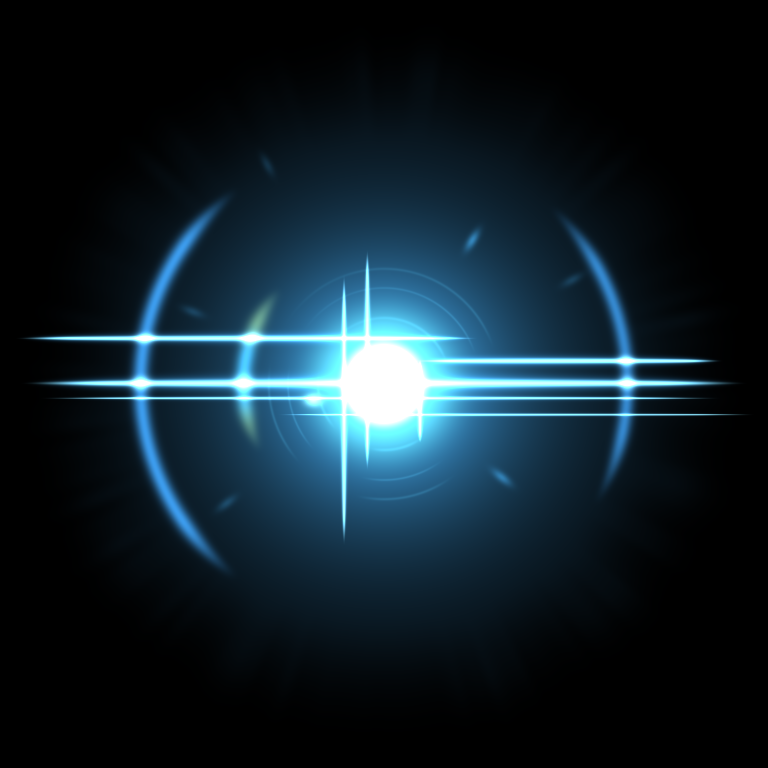
Reproduce this background procedurally as a Shadertoy shader.

```glsl
const float TAU = 6.2831853;

float hash(float n) {
    n = fract(n * 0.1031);
    n *= n + 33.33;
    return fract(n * (n + n));
}

// Value noise around the circle, seamless after "cells" steps
float angularNoise(float angle, float cells) {
    float x = fract(angle / TAU) * cells;
    float i = floor(x);
    return mix(hash(i), hash(mod(i + 1.0, cells)), smoothstep(0.0, 1.0, x - i));
}

float gauss(float d, float width) {
    return exp(-d * d / (width * width));
}

float angleGap(float a, float b) {
    return abs(mod(a - b + 0.5 * TAU, TAU) - 0.5 * TAU);
}

// Ring section that thins and fades toward both tips
float arc(vec2 polar, float radius, float width, float middle, float halfSpan) {
    float tip = smoothstep(halfSpan, halfSpan - 0.35, angleGap(polar.y, middle));
    return gauss(polar.x - radius, width * mix(0.6, 1.0, tip)) * tip;
}

// Tapered light streak along x
float streak(vec2 p, float halfLength, float width) {
    float t = clamp(abs(p.x) / halfLength, 0.0, 1.0);
    float taper = 1.0 - t * t;
    float w = max(width * sqrt(taper), 0.6 / iResolution.y);
    return gauss(p.y, w) * smoothstep(0.0, 0.45, taper);
}

void mainImage(out vec4 fragColor, in vec2 fragCoord) {
    vec2 p = (fragCoord - 0.5 * iResolution.xy) / min(iResolution.x, iResolution.y);
    float r = length(p);
    float angle = atan(p.y, p.x + 1e-6);
    vec2 polar = vec2(r, angle);

    // Wide blue glow with a faintly rayed rim
    float rays = angularNoise(angle, 150.0) * angularNoise(angle + 1.0, 47.0);
    float rim = 1.0 - smoothstep(0.31, 0.48, r - 0.03 * (rays - 0.25));
    float glow = 1.75 * exp(-8.0 * r) * rim;
    glow += 0.035 * rays * gauss(r - 0.405, 0.035);
    vec3 color = glow * vec3(0.27, 0.67, 0.95);

    // Cyan halo and white core
    float halo = r / 0.09;
    color += vec3(0.2, 0.42, 0.22) * exp(-halo * halo * halo * halo);
    color += 1.2 * smoothstep(0.064, 0.036, r);

    // Faint thin rings inside the glow
    float ringBreak = smoothstep(0.3, 0.8, angularNoise(angle, 9.0));
    color += vec3(0.04, 0.09, 0.1) * ringBreak
        * (gauss(r - 0.15, 0.0018) + gauss(r - 0.125, 0.0015) + gauss(r - 0.086, 0.002));

    // Large outer arcs and the small iridescent one
    float outer = arc(polar, 0.317, 0.0105, 3.14, 0.94)
        + 0.85 * arc(polar, 0.317, 0.0095, 0.15, 0.68);
    float inner = arc(polar, 0.183, 0.0105, 3.02, 0.64);
    float tint = smoothstep(0.12, 0.4, angleGap(angle, 3.07));
    color += outer * vec3(0.2, 0.52, 0.8);
    color += inner * mix(vec3(0.2, 0.55, 0.7), vec3(0.34, 0.42, 0.22), tint);

    // Horizontal streaks: center x, y, half length, width
    vec4 bars[5] = vec4[5](
        vec4(-0.179, 0.0595, 0.302, 0.0030),
        vec4(0.0, 0.001, 0.475, 0.0046),
        vec4(-0.005, -0.0185, 0.445, 0.0018),
        vec4(0.172, -0.040, 0.312, 0.0015),
        vec4(0.24, 0.030, 0.202, 0.0030));
    float light = 0.0;
    float bloom = 0.0;
    for (int i = 0; i < 5; i++) {
        vec2 q = p - bars[i].xy;
        float strength = smoothstep(0.001, 0.003, bars[i].w);
        light += streak(q, bars[i].z, bars[i].w) * mix(0.85, 1.15, strength);
        bloom += streak(q, bars[i].z, bars[i].w * 2.2) * strength;
    }

    // Vertical streaks: x, center y, half length
    vec3 posts[3] = vec3[3](
        vec3(-0.052, -0.034, 0.177),
        vec3(-0.0217, 0.031, 0.144),
        vec3(0.047, -0.022, 0.055));
    for (int i = 0; i < 3; i++) {
        vec2 q = p - posts[i].xy;
        light += 1.05 * streak(q.yx, posts[i].z, 0.0031);
    }
    color += light * vec3(0.58, 0.92, 1.0);

    // Streak bloom, flaring where arcs are crossed
    color += bloom * vec3(0.08, 0.25, 0.38);
    color += bloom * (outer + inner) * vec3(0.65, 0.75, 0.6);

    // Small bright spot beside the core
    vec2 spot = p - vec2(-0.092, -0.021);
    color += vec3(0.6, 0.8, 0.7) * gauss(length(spot * vec2(0.7, 1.0)), 0.0075);

    // Radial flecks: angle, radius, brightness
    vec3 flecks[6] = vec3[6](
        vec3(1.02, 0.220, 1.0), vec3(-0.67, 0.196, 0.8),
        vec3(3.79, 0.257, 0.45), vec3(2.78, 0.266, 0.4),
        vec3(2.06, 0.323, 0.35), vec3(0.505, 0.280, 0.4));
    for (int i = 0; i < 6; i++) {
        vec2 axis = vec2(cos(flecks[i].x), sin(flecks[i].x));
        float along = dot(p, axis) - flecks[i].y;
        float across = dot(p, vec2(-axis.y, axis.x));
        color += flecks[i].z * vec3(0.12, 0.32, 0.45)
            * gauss(along, 0.014) * gauss(across, 0.0055);
    }

    fragColor = vec4(clamp(color, 0.0, 1.0), 1.0);
}
```
